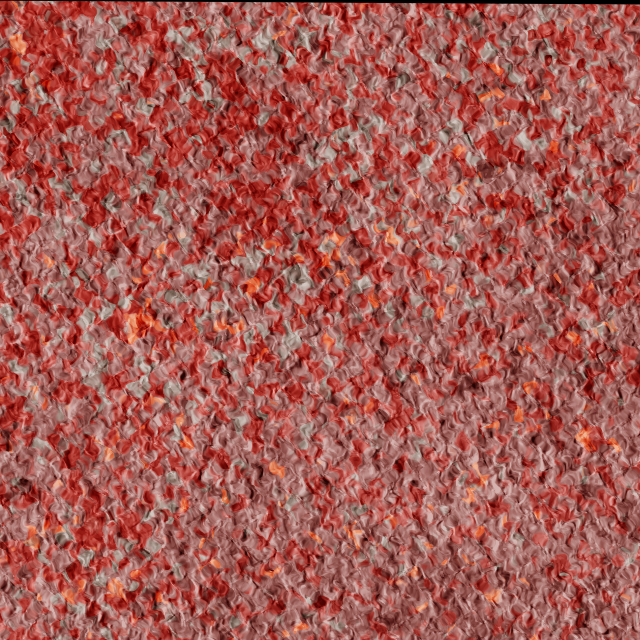
A Shadertoy shader for this texture:

```glsl
// Rough rusted stone: mauve grit with red blotches, grey-green patches and orange chips.
// Soft cellular noise gives both the pigments and a relief that is lit from the left;
// the light acts as an exponent, so shadows turn deep red and highlights turn pale.

#define GRIT_SCALE 88.0
#define BLOTCH_SCALE 50.0
#define RELIEF_GAIN 3.7
#define LIGHT_STEP 0.0038
#define RED_LEVEL 0.44
#define BASE_TONE 0.21
#define MAUVE vec3(0.60, 0.36, 0.34)
#define RUST vec3(0.74, 0.35, 0.32)
#define CRIMSON vec3(0.76, 0.24, 0.20)
#define LICHEN vec3(0.57, 0.54, 0.49)
#define ORANGE vec3(0.90, 0.37, 0.18)

vec3 hash3(vec2 cell) {
    vec3 h = fract(cell.xyx * vec3(0.1031, 0.1030, 0.0973));
    h += dot(h, h.yxz + 33.33);
    return fract((h.xxy + h.yzz) * h.zyx);
}

// Three random values per irregular cell, blended across the cell borders.
vec3 grains(vec2 p, float sharpness) {
    vec2 base = floor(p);
    vec3 sum = vec3(0.0);
    float total = 0.0;
    for (int y = -1; y <= 1; y++) {
        for (int x = -1; x <= 1; x++) {
            vec2 cell = base + vec2(x, y);
            vec2 away = cell + hash3(cell + 71.0).xy - p;
            float weight = exp(-sharpness * dot(away, away));
            sum += weight * hash3(cell);
            total += weight;
        }
    }
    return sum / total;
}

// Turns and stretches space so that grains lean slightly to the upper left.
vec2 slant(vec2 p) {
    return vec2(dot(p, vec2(0.91, 0.41)) * 1.14, dot(p, vec2(-0.41, 0.91)) * 0.88);
}

float height(vec2 p) {
    return 0.55 * grains(p * GRIT_SCALE * 0.45 + 9.0, 6.0).x
         + 0.42 * grains(p * GRIT_SCALE + 31.0, 8.0).x
         + 0.25 * grains(p * GRIT_SCALE * 2.0 + 57.0, 8.0).x;
}

void mainImage(out vec4 fragColor, in vec2 fragCoord) {
    vec2 uv = fragCoord / iResolution.y;

    // Layered sines bend the cells out of their grid
    vec2 bend = sin(uv.yx * vec2(173.0, 151.0) + 3.0 * sin(uv * vec2(67.0, 83.0)));
    vec2 p = slant(uv + 0.0022 * bend) + 3.0;

    // Noise layers, from broad regions down to fine grit
    vec3 region = grains(uv * 6.0 + 20.0, 3.0);
    vec3 blotch = grains((uv + 0.003 * bend + 3.0) * BLOTCH_SCALE, 7.0);
    vec3 pebble = grains(p * GRIT_SCALE * 0.65 + 157.0, 8.0);
    vec3 grit = grains(p * GRIT_SCALE * 1.1 + 113.0, 9.0);
    vec3 dust = grains(p * GRIT_SCALE * 2.2 + 211.0, 9.0);
    float upperLeft = clamp(0.5 + 0.6 * (uv.y - uv.x) + 0.7 * (region.x - 0.5), 0.0, 1.0);

    // Pigments
    float redField = 0.58 * blotch.x + 0.42 * grit.y + 0.22 * (upperLeft - 0.5);
    float red = smoothstep(RED_LEVEL, RED_LEVEL + 0.20, redField);
    float core = smoothstep(RED_LEVEL + 0.14, RED_LEVEL + 0.30, redField);
    float lichenField = blotch.y + 0.4 * (grit.z - 0.5) + 0.3 * (upperLeft - 0.6);
    float lichen = smoothstep(0.70, 0.95, lichenField) * (1.0 - 0.8 * core);
    float chip = smoothstep(0.92, 1.02, blotch.z + 0.25 * (region.y - 0.5) + 0.2 * (grit.x - 0.5));
    vec3 pigment = mix(MAUVE, RUST, red);
    pigment = mix(pigment, CRIMSON, 0.75 * core * upperLeft);
    pigment = mix(pigment, LICHEN, 0.75 * lichen);
    pigment = mix(pigment, ORANGE, 0.8 * chip);

    // Relief: difference of height towards the light, deeper in some places
    vec2 towardsLight = slant(vec2(-0.92, 0.20)) * LIGHT_STEP;
    float relief = height(p) - height(p + towardsLight);
    float roughness = 0.6 + 0.8 * pebble.y;

    // Tone: relief, uneven stain, dark pits and pale flecks
    float tone = BASE_TONE + RELIEF_GAIN * roughness * relief;
    tone += 0.75 * (grit.x - 0.5) + 0.55 * (dust.x - 0.5);
    tone += 0.55 * (pebble.z - 0.5) + 0.4 * (region.z - 0.5);
    tone -= 0.32 * red + 0.40 * core;
    tone -= 0.75 * smoothstep(0.74, 0.93, pebble.x + 0.25 * (grit.z - 0.5));
    tone += 0.7 * smoothstep(0.93, 0.99, dust.y) + 0.2 * lichen + 0.2 * chip;
    vec3 color = pow(pigment, vec3(exp2(-clamp(tone, -2.0, 1.5))));

    // Thin dark border along the top, widening to the right
    float border = 0.999 - 0.006 * uv.x;
    color *= 1.0 - smoothstep(border - 0.001, border + 0.001, uv.y);

    fragColor = vec4(color, 1.0);
}
```
